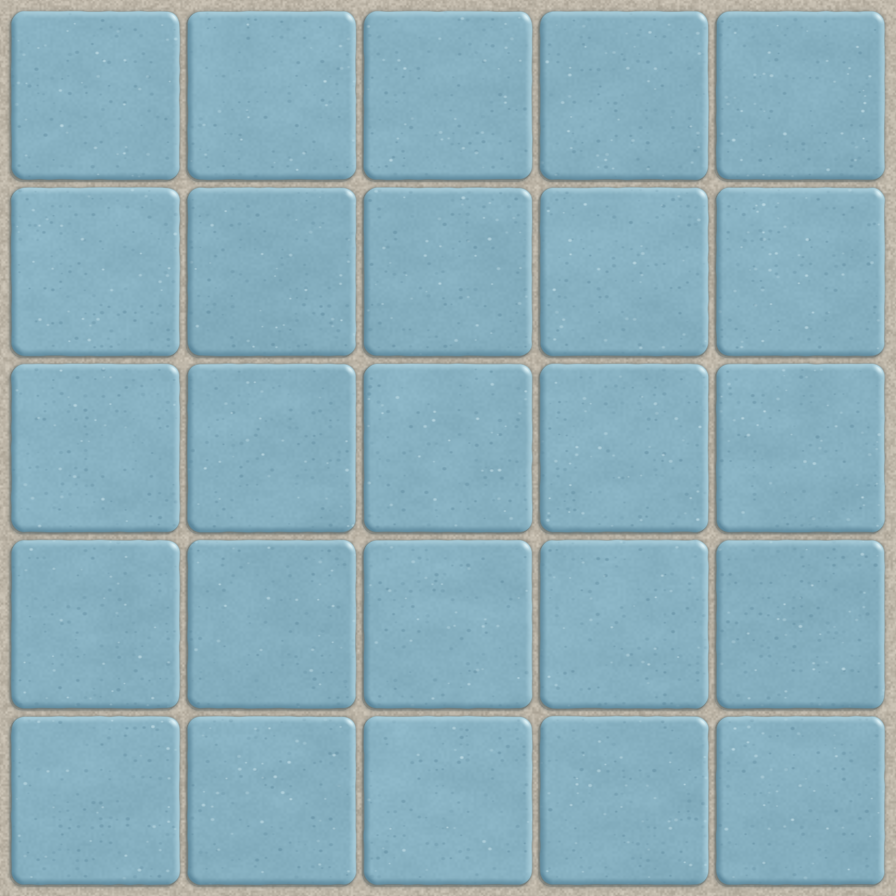
A WebGL 2 fragment shader for this texture:

```glsl
#version 300 es
precision highp float;
// Five by five glazed square tiles set in sandy grout.
// Rounded-box distances give the tile shape, its lit bevel and the grout shadow;
// value noise and scattered dots add mottling, grain and specks.

uniform vec2 u_resolution;
out vec4 fragColor;

const float PITCH = 0.1967;
const float HALF_TILE = 0.0938;
const float CORNER_RADIUS = 0.0145;
const float BEVEL_WIDTH = 0.0085;
const float OUTER_INDEX = 2.0;

const vec3 GLAZE = vec3(0.525, 0.69, 0.755);
const vec3 GLAZE_LIGHT = vec3(0.69, 0.83, 0.88);
const vec3 GLAZE_DARK = vec3(0.36, 0.53, 0.61);
const vec3 GLINT = vec3(0.86, 0.94, 0.96);
const vec3 GROUT = vec3(0.745, 0.715, 0.66);
const vec3 GROUT_SHADOW = vec3(0.40, 0.43, 0.42);

float hash(vec2 p) {
    vec3 q = fract(p.xyx * vec3(0.1031, 0.1030, 0.0973));
    q += dot(q, q.yzx + 33.33);
    return fract((q.x + q.y) * q.z);
}

float valueNoise(vec2 p) {
    vec2 cell = floor(p);
    vec2 f = fract(p);
    f = f * f * (3.0 - 2.0 * f);
    float bottom = mix(hash(cell), hash(cell + vec2(1, 0)), f.x);
    float top = mix(hash(cell + vec2(0, 1)), hash(cell + vec2(1, 1)), f.x);
    return mix(bottom, top, f.y);
}

float fbm(vec2 p) {
    float total = 0.0;
    float weight = 0.5;
    for (int i = 0; i < 4; i++) {
        total += weight * valueNoise(p);
        p = p * 2.03 + 17.1;
        weight *= 0.5;
    }
    return total / 0.9375;
}

// Index of the nearest tile, limited so that grout frames the outer edge.
vec2 tileIndex(vec2 uv) {
    return clamp(round((uv - 0.5) / PITCH), -OUTER_INDEX, OUTER_INDEX);
}

vec2 tileLocal(vec2 uv) {
    return uv - 0.5 - tileIndex(uv) * PITCH;
}

float roundedBox(vec2 p, float halfSize, float radius) {
    vec2 q = abs(p) - halfSize + radius;
    return length(max(q, 0.0)) + min(max(q.x, q.y), 0.0) - radius;
}

// Outward direction of the nearest tile edge.
vec2 edgeNormal(vec2 p, float halfSize, float radius) {
    vec2 q = abs(p) - halfSize + radius;
    vec2 axis = q.x > q.y ? vec2(1, 0) : vec2(0, 1);
    vec2 n = max(q.x, q.y) > 0.0 ? normalize(max(q, 0.0)) : axis;
    return n * sign(p);
}

// One small dot at a random place in a fraction of the grid cells.
float specks(vec2 uv, float cells, float amount, float seed, float pixel) {
    vec2 g = uv * cells;
    vec2 id = floor(g) + seed;
    vec2 centre = 0.3 + 0.4 * vec2(hash(id + 3.7), hash(id + 9.2));
    vec2 delta = (fract(g) - centre) * vec2(0.8, 1.0);
    float radius = mix(0.08, 0.2, hash(id + 21.4));
    float softness = max(pixel * cells, 0.06);
    float dotMask = 1.0 - smoothstep(radius - softness, radius + softness, length(delta));
    return dotMask * step(hash(id), amount) * mix(0.35, 1.0, hash(id + 31.9));
}

vec3 groutColor(vec2 uv, float d) {
    float grain = 0.6 * valueNoise(uv * 420.0) + 0.4 * valueNoise(uv * 230.0 + 40.0);
    vec3 color = GROUT + (grain - 0.5) * 0.17;
    // Contact shading plus a shadow thrown down and to the left.
    vec2 shadowUv = uv + vec2(0.0018, 0.0022);
    float shadowDist = roundedBox(tileLocal(shadowUv), HALF_TILE, CORNER_RADIUS);
    float contact = 0.45 * exp(-max(d, 0.0) / 0.0016);
    float shade = contact + 0.5 * exp(-max(shadowDist, 0.0) / 0.0013);
    return mix(color, GROUT_SHADOW, min(shade, 0.85));
}

vec3 tileColor(vec2 uv, vec2 p, float d, float pixel) {
    vec2 id = tileIndex(uv);
    float tint = (hash(id + 50.0) - 0.5) * 0.018;
    float mottle = (fbm(uv * vec2(22.0, 38.0) + id * 7.0) - 0.5) * 0.05;
    float grain = (valueNoise(uv * 330.0) - 0.5) * 0.025;
    vec3 color = GLAZE + tint + mottle + grain + (p.y - p.x) * 0.06;
    color = mix(color, GLAZE_DARK, 0.5 * specks(uv, 110.0, 0.22, 0.0, pixel));
    color = mix(color, GLINT, 0.55 * specks(uv, 125.0, 0.06, 200.0, pixel));

    // Pillowed rim lit from the upper right.
    float rim = smoothstep(-BEVEL_WIDTH, 0.0, d);
    float light = dot(edgeNormal(p, HALF_TILE, CORNER_RADIUS), normalize(vec2(1.0)));
    color = mix(color, GLAZE_LIGHT, rim * max(light, 0.0));
    color = mix(color, GLAZE_DARK, min(rim * max(-light, 0.0) * 1.2, 1.0));
    float glint = pow(max(light, 0.0), 10.0) * rim * (1.0 - smoothstep(-0.003, 0.0, d));
    return mix(color, GLINT, min(glint * 1.4, 1.0));
}

void main() {
    vec2 uv = gl_FragCoord.xy / u_resolution;
    float pixel = 1.0 / min(u_resolution.x, u_resolution.y);
    vec2 p = tileLocal(uv);
    float waver = (valueNoise(uv * 90.0) - 0.5) * 0.0009;
    float d = roundedBox(p, HALF_TILE, CORNER_RADIUS) + waver;
    float cover = 1.0 - smoothstep(-pixel, pixel, d);
    fragColor = vec4(mix(groutColor(uv, d), tileColor(uv, p, d, pixel), cover), 1.0);
}
```
